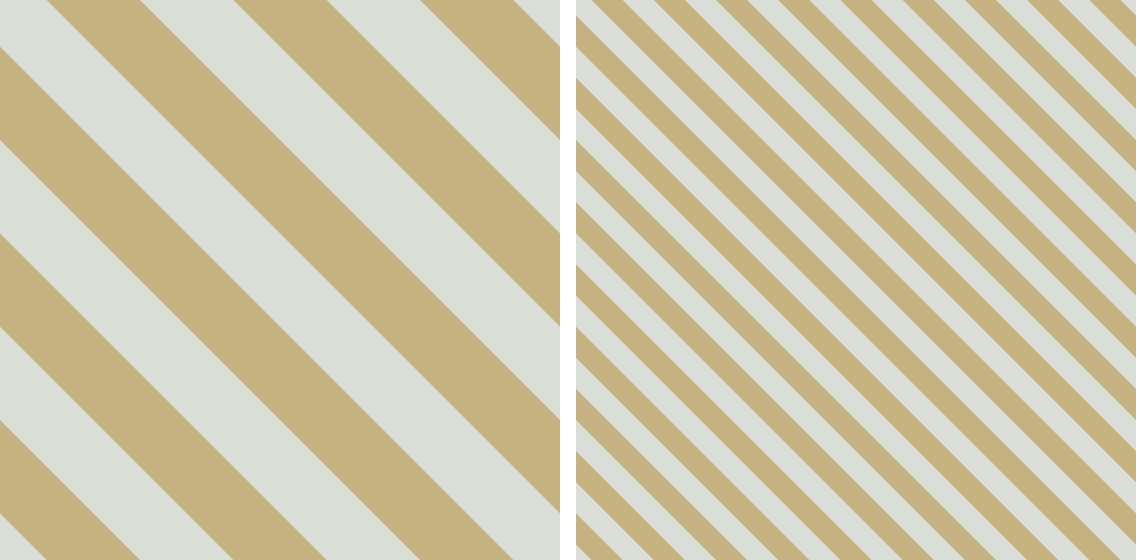
Left: one tile. Right: repeated 3 by 3.
A Shadertoy shader for this pattern:

```glsl
// Flat diagonal stripes falling from upper left to lower right.
// A repeating ramp along x + y gives a signed distance to the nearest stripe
// edge; a whole number of repeats per side makes the canvas tile.

const float REPEATS      = 3.0;   // stripes across and down
const float STRIPE_SHARE = 0.5;   // stripe width as a share of one repeat
const float EDGE_SOFT    = 1.0;   // half width of the smoothed edge, in pixels
const vec3  GROUND_COLOR = vec3(0.851, 0.871, 0.842);
const vec3  STRIPE_COLOR = vec3(0.775, 0.698, 0.506);

// Signed distance to the stripe edge in canvas units, negative inside
float stripeDistance(vec2 uv) {
    float phase = fract(REPEATS * (uv.x + uv.y));
    float offset = abs(phase - 0.5) - 0.5 * STRIPE_SHARE;
    return offset / (REPEATS * sqrt(2.0));
}

void mainImage(out vec4 fragColor, in vec2 fragCoord) {
    vec2 uv = fragCoord / iResolution.xy;
    float soft = EDGE_SOFT / min(iResolution.x, iResolution.y);

    // Blend the stripe over the ground with a smooth edge
    float stripe = 1.0 - smoothstep(-soft, soft, stripeDistance(uv));
    fragColor = vec4(mix(GROUND_COLOR, STRIPE_COLOR, stripe), 1.0);
}
```
